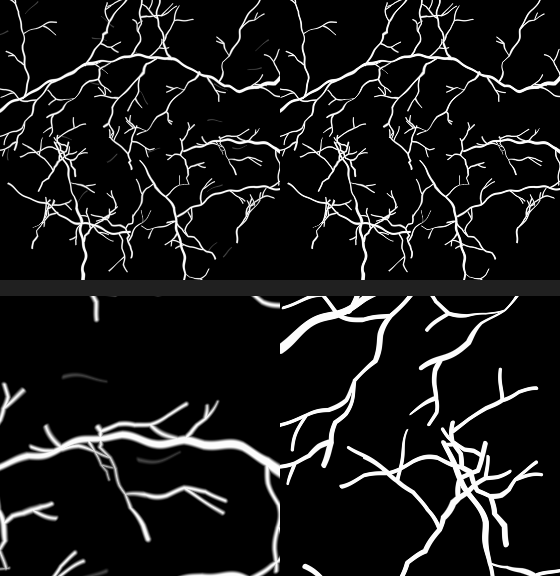
Top, the full canvas; bottom, a detail of the centre.
Give the GLSL for this texture map, as a Shadertoy shader.

```glsl
// Two square panels of a white branching vessel network on black: soft on the left, crisp on the right.

const vec3 BACKGROUND = vec3(0.0);
const vec3 VESSEL = vec3(0.99);

float hash(float n) { return fract(sin(n * 127.1 + 3.7) * 4375.85); }

vec2 polar(float angle) { return vec2(cos(angle), sin(angle)); }

vec2 bezier(vec2 a, vec2 c, vec2 b, float t) {
    return mix(mix(a, c, t), mix(c, b, t), t);
}

// Signed distance to a segment whose radius changes from ra to rb.
float taper(vec2 p, vec2 a, vec2 b, float ra, float rb) {
    vec2 ab = b - a;
    float h = clamp(dot(p - a, ab) / dot(ab, ab), 0.0, 1.0);
    return length(p - a - ab * h) - mix(ra, rb, h);
}

// Crooked side branch with one fork.
float sprig(vec2 p, vec2 start, float heading, float len, float radius, float seed) {
    if (length(p - start) > 1.3 * len + 0.03) return 1.0;
    float d = 1.0;
    for (int i = 0; i < 5; i++) {
        float k = hash(seed + float(i) * 1.3);
        heading += 0.9 * (k - 0.5);
        vec2 next = start + polar(heading) * len * 0.2;
        d = min(d, taper(p, start, next, radius, radius * 0.96));
        radius *= 0.96;
        if (i == 2) {
            float side = k < 0.5 ? 0.9 : -0.9;
            vec2 tip = next + polar(heading + side) * len * (0.25 + 0.25 * k);
            d = min(d, taper(p, next, tip, radius, radius * 0.8));
        }
        start = next;
    }
    return d;
}

// Curved vessel that sends out sprigs on alternating sides.
float vessel(vec2 p, vec2 a, vec2 c, vec2 b, float ra, float rb, float seed) {
    float d = 1.0, side = hash(seed) < 0.5 ? -1.0 : 1.0;
    vec2 from = a;
    for (int i = 0; i < 10; i++) {
        float t = float(i + 1) / 10.0;
        float k = hash(seed + t * 9.0);
        vec2 jitter = 0.014 * (vec2(k, hash(seed + t * 5.0)) - 0.5);
        vec2 to = bezier(a, c, b, t) + (i < 9 ? jitter : vec2(0.0));
        d = min(d, taper(p, from, to, mix(ra, rb, t - 0.1), mix(ra, rb, t)));
        if (i % 3 == 2) {
            vec2 run = to - from;
            float heading = atan(run.y, run.x) + side * (0.5 + 0.6 * k);
            d = min(d, sprig(p, to, heading, 0.05 + 0.11 * hash(seed + t), 0.0028, seed + t * 31.0));
            side = -side;
        }
        from = to;
    }
    return d;
}

// Long main vessels, then the ones that leave the arch, then loose ones below.
float network(vec2 p) {
    vec2 archA = vec2(0.0, 0.6), archC = vec2(0.5, 0.94), archB = vec2(0.8, 0.69);
    float d = vessel(p, archA, archC, archB, 0.0048, 0.0046, 1.0);
    d = min(d, vessel(p, archB, vec2(0.89, 0.65), vec2(1.03, 0.74), 0.0046, 0.0075, 2.0));
    d = min(d, vessel(p, vec2(0.03, 0.34), vec2(0.26, 0.18), vec2(0.47, 0.17), 0.0029, 0.004, 3.0));
    d = min(d, vessel(p, vec2(0.2, 0.49), vec2(0.3, 0.28), vec2(0.3, -0.02), 0.0034, 0.0052, 4.0));
    d = min(d, vessel(p, vec2(0.5, 0.42), vec2(0.68, 0.22), vec2(0.66, -0.02), 0.0032, 0.0052, 5.0));
    d = min(d, vessel(p, vec2(0.66, 0.46), vec2(0.86, 0.55), vec2(1.02, 0.45), 0.0034, 0.006, 6.0));
    d = min(d, vessel(p, vec2(0.63, 0.22), vec2(0.74, 0.34), vec2(1.02, 0.33), 0.003, 0.0038, 7.0));

    for (int i = 0; i < 9; i++) {
        float n = float(i), k = hash(n + 20.0);
        vec2 root = bezier(archA, archC, archB, (n + 0.8 + 0.4 * k) / 9.5);
        vec2 reach = i % 2 == 0 ? vec2(0.24 * k - 0.06, 1.03 - root.y)
                                : vec2(-0.02 - 0.22 * k, -0.2 - 0.15 * hash(n + 40.0));
        vec2 bend = root + reach * 0.5 + 0.12 * vec2(hash(n + 60.0) - 0.5, 0.0);
        d = min(d, vessel(p, root, bend, root + reach, 0.0034, 0.0029, n + 80.0));
    }
    for (int i = 0; i < 10; i++) {
        float n = float(i), k = hash(n + 110.0);
        vec2 cell = vec2(mod(n, 5.0), floor(n / 5.0));
        vec2 root = (cell + 0.15 + 0.7 * vec2(k, hash(n + 130.0))) * vec2(0.2, 0.24);
        vec2 reach = (0.13 + 0.09 * k) * polar(0.6 + 2.0 * hash(n + 150.0));
        vec2 bend = root + reach * 0.5 + vec2(0.05 * (k - 0.5), 0.02);
        d = min(d, vessel(p, root, bend, root + reach, 0.0032, 0.0027, n + 170.0));
    }
    return d;
}

// Short dim strokes scattered over the panel.
float wisps(vec2 p) {
    float d = 1.0;
    for (int i = 0; i < 20; i++) {
        float n = float(i) + 210.0;
        vec2 root = vec2(hash(n), hash(n + 30.0));
        vec2 tip = root + 0.05 * polar(6.28 * hash(n + 60.0));
        d = min(d, taper(p, root, tip, 0.0022, 0.0008));
    }
    return d;
}

void mainImage(out vec4 fragColor, in vec2 fragCoord) {
    vec2 uv = fragCoord / iResolution.xy * vec2(2.0, 1.0);
    bool crisp = uv.x >= 1.0;
    vec2 p = vec2(fract(uv.x), uv.y);

    // Layered sines make the vessels wander and thin out in places.
    vec2 q = p + 0.005 * sin(p.yx * 41.0 + vec2(1.0, 4.0)) + 0.0024 * sin(p.yx * 97.0 + vec2(3.0, 0.5));
    float thinning = 0.0016 * smoothstep(0.45, 1.0, sin(p.x * 23.0 + 2.0) * sin(p.y * 19.0 + p.x * 7.0));
    float d = network(q) + thinning;

    float pixel = 1.0 / iResolution.y;
    float soft = crisp ? 0.6 * pixel : max(0.7 * pixel, 0.0026);
    float ink = 1.0 - smoothstep(-soft, soft, d);
    if (!crisp) ink = max(ink, 0.28 * (1.0 - smoothstep(-soft, soft, wisps(q))));
    fragColor = vec4(mix(BACKGROUND, VESSEL, ink), 1.0);
}
```
